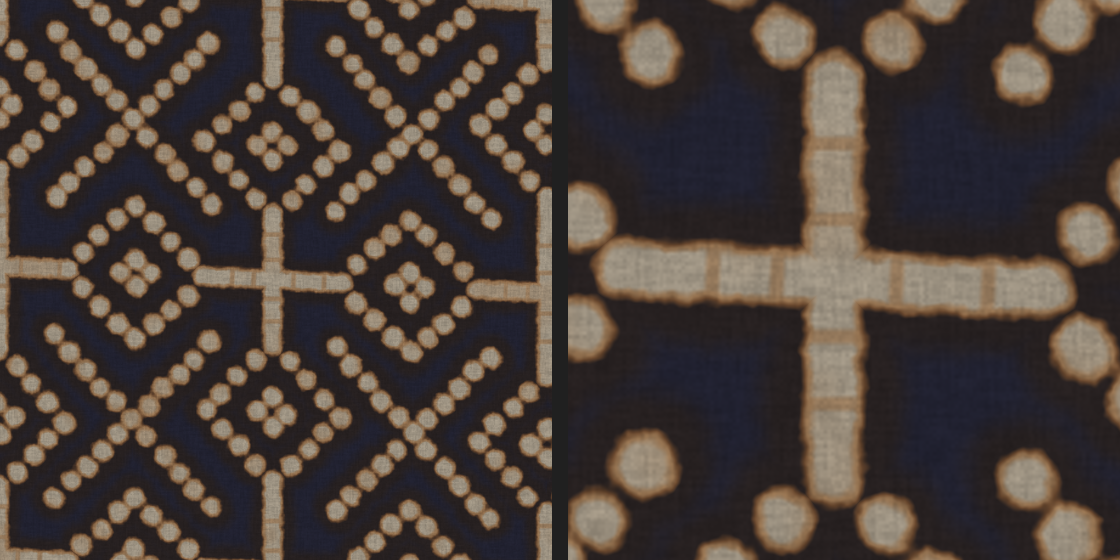
Left: the whole. Right: its middle third, enlarged.
Write a WebGL 1 fragment shader that draws this pattern.

```glsl
precision highp float;
// Resist-dyed indigo cloth: dotted diamonds and crosses on a lattice of short wax bars.
uniform vec2 u_resolution;

// Lengths are in design units, UNITS to the canvas height; y runs downward.
const float UNITS = 768.0;
const vec2 ORIGIN = vec2(374.0, 383.5);
const vec2 HALF_CELL = vec2(188.0, 200.0);
const float ROW_TILT = 9.3;
const float MOTIF_TILT = 0.06;
const float DOT_RADIUS = 13.3;
const float DOT_JITTER = 5.0;
const float BAR_RADIUS = 12.5;
const float BAR_GAP = 92.0;
const vec2 CROSS_STEP = vec2(21.2, 22.4);
const vec2 DIAMOND_TIP = vec2(92.0, 0.0);
const vec2 DIAMOND_END = vec2(25.0, 72.0);
const float ROSETTE = 20.0;
const vec3 CREAM = vec3(0.61, 0.57, 0.505);
const vec3 TAN = vec3(0.57, 0.44, 0.31);
const vec3 RUST = vec3(0.40, 0.27, 0.17);
const vec3 UMBER = vec3(0.15, 0.125, 0.125);
const vec3 INDIGO = vec3(0.128, 0.130, 0.188);

float hash(vec2 p) {
  vec3 q = fract(vec3(p.xyx) * 0.1031);
  q += dot(q, q.yzx + 33.33);
  return fract((q.x + q.y) * q.z);
}

float noise(vec2 p) {
  vec2 i = floor(p), f = fract(p);
  f = f * f * (3.0 - 2.0 * f);
  return mix(mix(hash(i), hash(i + vec2(1, 0)), f.x),
             mix(hash(i + vec2(0, 1)), hash(i + vec2(1, 1)), f.x), f.y);
}

float smoothMin(float a, float b) {
  float h = max(5.0 - abs(a - b), 0.0) / 5.0;
  return min(a, b) - h * h * 1.25;
}

// Hand-laid lattice: odd rows bow away from the middle.
vec2 nodePosition(vec2 n) {
  vec2 odd = mod(n, 2.0);
  vec2 pos = ORIGIN + n * HALF_CELL;
  pos.x += 4.0 * n.x * odd.x * odd.y;
  pos.y += ROW_TILT * n.x;
  float reach = min(abs(n.x), 2.0);
  pos.y += odd.y * (n.y * (33.0 * sqrt(reach * 0.5) - 17.0) - 4.0 * reach);
  return pos;
}

float dotDistance(vec2 q, vec2 center, vec2 node) {
  vec2 seed = floor(center + 0.5) + node * 317.0 + 2000.0;
  vec2 jitter = vec2(hash(seed), hash(seed + 71.0)) - 0.5;
  float radius = DOT_RADIUS + 2.0 * (hash(seed + 13.0) - 0.5);
  return length(q - center - DOT_JITTER * jitter) - radius;
}

// Dots of one motif, mirrored into four quadrants.
float motifDistance(vec2 q, vec2 node, vec2 odd) {
  vec2 side = vec2(q.x < 0.0 ? -1.0 : 1.0, q.y < 0.0 ? -1.0 : 1.0);
  float d = 1000.0;
  if (odd.x * odd.y > 0.5) {
    for (int k = 0; k < 6; k++)
      d = smoothMin(d, dotDistance(q, side * CROSS_STEP * float(k), node));
    return d;
  }
  for (int k = 0; k < 4; k++) {
    vec2 c = mix(DIAMOND_TIP, DIAMOND_END, float(k) / 3.0);
    d = smoothMin(d, dotDistance(q, side * (odd.x > 0.5 ? c.yx : c), node));
  }
  d = smoothMin(d, dotDistance(q, vec2(side.x * ROSETTE, 0.0), node));
  return smoothMin(d, dotDistance(q, vec2(0.0, side.y * ROSETTE), node));
}

// Bar from a crossing toward a diamond: x distance, y cracked-wax stain.
vec2 wireBar(vec2 p, vec2 crossing, vec2 diamond) {
  vec2 span = diamond - crossing;
  vec2 dir = normalize(span);
  float along = dot(p - crossing, dir);
  float t = clamp(along, 0.0, length(span) - BAR_GAP);
  float d = length(p - crossing - dir * t) - BAR_RADIUS;
  float h = hash(floor(crossing + diamond) + 900.0);
  float crack = min(abs(along - 26.0 - 5.0 * h), abs(along - 55.0 - 30.0 * h));
  return vec2(d, (1.0 - smoothstep(1.5, 5.0, crack)) * step(d, 3.0));
}

void main() {
  vec2 p = gl_FragCoord.xy / u_resolution.y * UNITS;
  p.y = UNITS - p.y;
  float pixel = UNITS / u_resolution.y;
  vec2 nearest = floor((p - ORIGIN) / HALF_CELL + 0.5);
  float d = 1000.0, stain = 0.0;
  for (int j = -1; j <= 1; j++) for (int i = -1; i <= 1; i++) {
    vec2 node = nearest + vec2(i, j);
    vec2 odd = mod(node, 2.0);
    if (odd.x + odd.y < 0.5) continue;
    vec2 center = nodePosition(node);
    vec2 q = p - center;
    q.y -= MOTIF_TILT * q.x;
    d = smoothMin(d, motifDistance(q, node, odd));
    if (odd.x + odd.y > 1.5) continue;
    vec2 a = wireBar(p, nodePosition(node + odd), center);
    vec2 b = wireBar(p, nodePosition(node - odd), center);
    d = min(d, min(a.x, b.x));
    stain = max(stain, max(a.y, b.y));
  }

  // Ragged wax edges, rusty fringes and dye pooling.
  d += 3.0 * (noise(p * 0.13) - 0.5) + 1.5 * (noise(p * 0.3 + 40.0) - 0.5);
  float patchy = smoothstep(0.45, 0.9, noise(p * 0.03 + 9.0));
  vec3 ground = mix(UMBER, INDIGO, smoothstep(9.0, 27.0, d + 8.0 * (noise(p * 0.025) - 0.5)));
  vec3 wax = mix(CREAM, TAN, max(0.75 * stain, 0.3 * patchy));
  vec3 color = mix(wax, TAN, smoothstep(-4.5 - 2.0 * patchy, -1.0, d));
  color = mix(color, RUST, smoothstep(-1.5, 0.8 + pixel, d));
  color = mix(color, ground, smoothstep(0.3, 3.0 + pixel, d));

  // Woven threads.
  float weave = noise(p * vec2(0.5, 0.09)) + noise(p * vec2(0.09, 0.5) + 70.0) - 1.0;
  float grain = noise(p * 0.6 + 150.0) - 0.5;
  gl_FragColor = vec4(color * (1.0 + 0.10 * weave + 0.09 * grain), 1.0);
}
```
